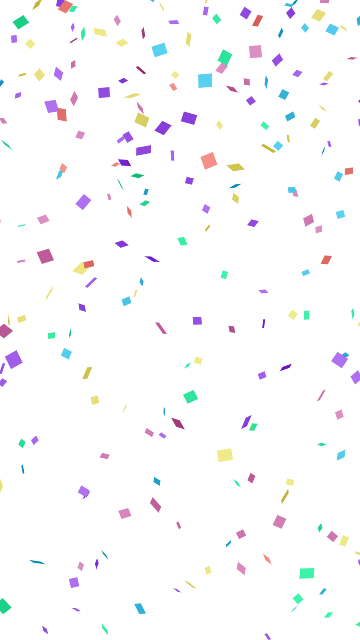
Write a Shadertoy shader that draws this pattern.

```glsl
const float COLUMNS = 8.0;
const int LAYERS = 3;
const float TAU = 6.2831853;
const vec3 PAPER = vec3(1.0);

// Integer hash: three random values in 0..1 per cell and salt
vec3 hash3(ivec2 cell, int salt) {
    uvec3 v = uvec3(ivec3(cell + 64, salt + 1));
    v = v * 1664525u + 1013904223u;
    v.x += v.y * v.z; v.y += v.z * v.x; v.z += v.x * v.y;
    v ^= v >> 16u;
    v.x += v.y * v.z; v.y += v.z * v.x; v.z += v.x * v.y;
    return vec3(v >> 8u) / 16777216.0;
}

mat2 rotation(float angle) {
    float c = cos(angle), s = sin(angle);
    return mat2(c, s, -s, c);
}

// Distance to a parallelogram spanned by the half-edges in the columns of basis
float parallelogramDistance(vec2 p, mat2 basis) {
    vec2 q = abs(inverse(basis) * p) - 1.0;
    vec2 heights = abs(determinant(basis)) / vec2(length(basis[1]), length(basis[0]));
    vec2 d = q * heights;
    return max(d.x, d.y);
}

// Paper colour by weighted pick, from its shadow tone to its lit tone
vec3 confettiColor(float pick, float light) {
    vec3 shadow[6] = vec3[6](
        vec3(0.38, 0.05, 0.75), vec3(0.00, 0.52, 0.72), vec3(0.60, 0.13, 0.40),
        vec3(0.74, 0.67, 0.18), vec3(0.00, 0.72, 0.43), vec3(0.80, 0.28, 0.26));
    vec3 lit[6] = vec3[6](
        vec3(0.69, 0.44, 0.95), vec3(0.35, 0.82, 0.94), vec3(0.86, 0.56, 0.77),
        vec3(0.94, 0.92, 0.54), vec3(0.25, 0.96, 0.67), vec3(0.96, 0.58, 0.55));
    int i = int(step(0.26, pick) + step(0.46, pick) + step(0.66, pick)
              + step(0.82, pick) + step(0.95, pick));
    return mix(shadow[i], lit[i], light);
}

// Chance that a cell holds a piece, rising towards the top
float density(float height) {
    return 0.41 + 0.75 * height * height * height;
}

// One tumbling square: colour in rgb, coverage in a
vec4 confettiPiece(vec2 p, ivec2 cell, int layer, float aspect, float pixel) {
    vec3 place = hash3(cell, layer * 4);
    vec3 pose = hash3(cell, layer * 4 + 1);
    vec3 form = hash3(cell, layer * 4 + 2);
    vec3 tone = hash3(cell, layer * 4 + 3);

    float height = clamp((float(cell.y) + 0.5) / (COLUMNS * aspect), 0.0, 1.0);
    float present = step(place.z, density(height));

    // Spin the square, foreshorten it, then turn it on the canvas
    float halfSide = mix(0.010, 0.021, form.x * form.x);
    float tilt = mix(0.12, 1.0, pose.z);
    mat2 square = mat2(halfSide, 0.0, 0.0, halfSide * mix(0.8, 1.0, form.y));
    mat2 squash = mat2(1.0, 0.0, 0.0, tilt);
    mat2 basis = rotation(pose.x * TAU) * squash * rotation(pose.y * TAU) * square;

    vec2 center = (vec2(cell) + place.xy) / COLUMNS;
    float d = parallelogramDistance(p - center, basis);
    float coverage = 1.0 - smoothstep(-0.5 * pixel, 0.5 * pixel, d);
    float light = smoothstep(0.0, 0.8, mix(tone.y, tilt, 0.45));
    return vec4(confettiColor(tone.x, light), coverage * present);
}

void mainImage(out vec4 fragColor, in vec2 fragCoord) {
    float pixel = 1.0 / iResolution.x;
    float aspect = iResolution.y / iResolution.x;
    vec2 p = fragCoord * pixel;
    ivec2 home = ivec2(floor(p * COLUMNS));
    vec3 color = PAPER;

    // Overlapping scatter layers, each checked in the neighbouring cells
    for (int layer = 0; layer < LAYERS; layer++) {
        for (int y = -1; y <= 1; y++) {
            for (int x = -1; x <= 1; x++) {
                vec4 piece = confettiPiece(p, home + ivec2(x, y), layer, aspect, pixel);
                color = mix(color, piece.rgb, piece.a);
            }
        }
    }
    fragColor = vec4(color, 1.0);
}
```
